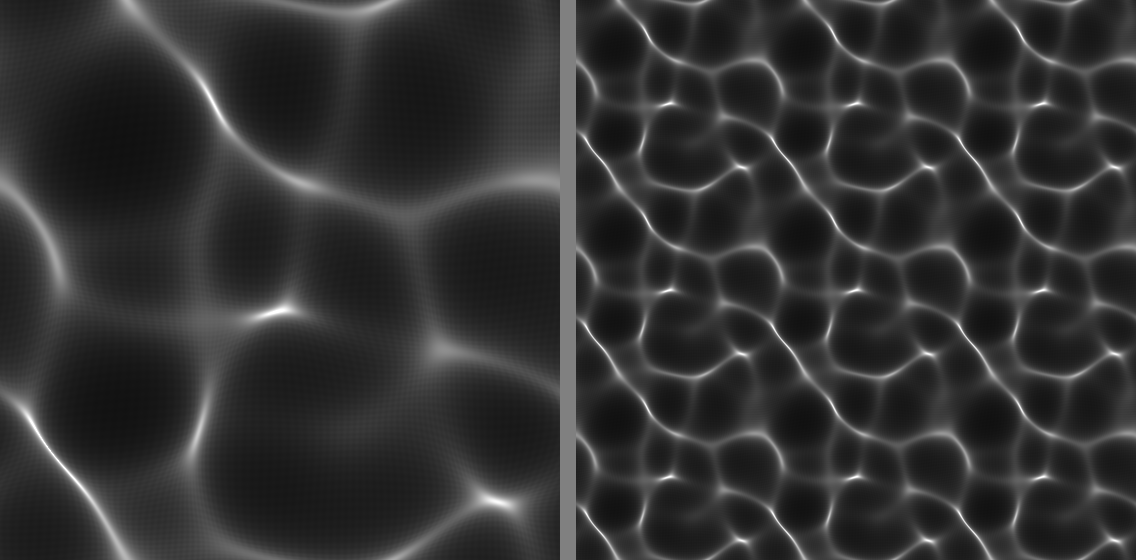
Left, the tile; right, the same tile 3 across and 3 down.
Give the GLSL for this texture, as a Shadertoy shader.

```glsl
const float TAU = 6.2831853;
const int MAX_WAVE = 5;
const int STEPS = 11;
const float SWELL = 0.0425;
const float AMBIENT = 0.203;
const float GLARE_SOFTNESS = 0.18;
const float RAY_ROWS = 96.0;

float hash(ivec2 cell) {
    uvec2 u = uvec2(cell + 64) * uvec2(1597u, 3571u);
    uint n = (u.x ^ u.y) * 747796405u + 2891336453u;
    n = ((n >> 15) ^ n) * 277803737u;
    n ^= n >> 16;
    return float(n & 65535u) / 65536.0;
}

// Strength of one wave: a band of lengths, slightly favouring one diagonal
float waveStrength(vec2 k) {
    float k2 = dot(k, k);
    return SWELL * k2 * exp(-k2 / 9.0) * (1.0 + 0.5 * k.x * k.y / k2);
}

// Ray offset below a wavy surface and its derivatives (xx, xy, yy);
// whole wave numbers make the surface wrap
void bendRays(vec2 p, out vec2 offset, out vec3 slope) {
    offset = vec2(0.0);
    slope = vec3(0.0);
    for (int y = 0; y <= MAX_WAVE; y++) {
        for (int x = -MAX_WAVE; x <= MAX_WAVE; x++) {
            if ((y == 0 && x <= 0) || x * x + y * y > 32) continue;
            vec2 k = vec2(x, y);
            float strength = waveStrength(k) / dot(k, k);
            float phase = TAU * (dot(k, p) + hash(ivec2(x, y)));
            offset += strength * sin(phase) * k / TAU;
            slope += strength * cos(phase) * vec3(k.x * k.x, k.x * k.y, k.y * k.y);
        }
    }
}

float determinant2(vec3 m) {
    return m.x * m.z - m.y * m.y;
}

// Trace a floor point back to the surface while the depth grows from 0 to 1
vec2 findSource(vec2 target) {
    vec2 p = target;
    for (int i = 1; i <= STEPS; i++) {
        float depth = min(float(i) / float(STEPS - 3), 1.0);
        vec2 offset;
        vec3 slope;
        bendRays(p, offset, slope);
        vec3 j = vec3(1.0, 0.0, 1.0) + depth * slope;
        vec2 miss = p + depth * offset - target;
        vec2 move = vec2(j.z * miss.x - j.y * miss.y, j.x * miss.y - j.y * miss.x);
        move /= max(determinant2(j), 0.12);
        p -= move * min(1.0, 0.04 / max(length(move), 1e-5));
    }
    return p;
}

// Faint rows of the ray grid, faded out where the rays crowd together
float rayGrid(vec2 source, float spread) {
    vec2 rows = cos(TAU * RAY_ROWS * source);
    return 1.0 + 0.028 * (rows.x + rows.y) * smoothstep(0.35, 0.8, spread);
}

void mainImage(out vec4 fragColor, in vec2 fragCoord) {
    vec2 uv = fragCoord / iResolution.xy;
    vec2 source = findSource(uv);

    // Light gathers where neighbouring rays converge
    vec2 offset;
    vec3 slope;
    bendRays(source, offset, slope);
    float spread = determinant2(vec3(1.0, 0.0, 1.0) + slope);
    float light = AMBIENT / length(vec2(spread, GLARE_SOFTNESS));

    light *= rayGrid(source, spread);
    fragColor = vec4(vec3(clamp(light, 0.0, 1.0)), 1.0);
}
```
